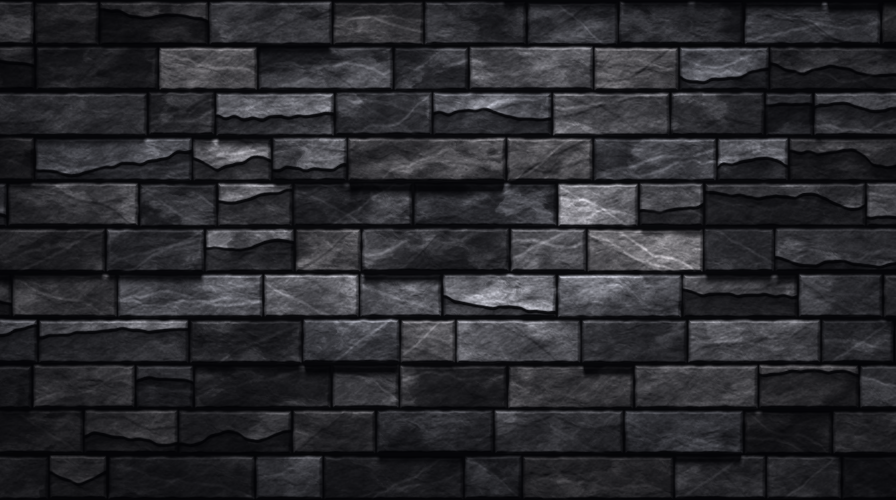
Give the GLSL for this texture, as a WebGL 2 fragment shader.

```glsl
#version 300 es
precision highp float;
uniform vec2 u_resolution;
out vec4 fragColor;

struct Brick { vec2 id; vec2 center; vec2 halfSize; };

float hash(vec2 p) {
  vec3 q = fract(p.xyx * vec3(0.1031, 0.1030, 0.0973));
  q += dot(q, q.yzx + 33.33);
  return fract((q.x + q.y) * q.z);
}

float noise(vec2 p) {
  vec2 i = floor(p), f = fract(p);
  f = f * f * (3.0 - 2.0 * f);
  return mix(mix(hash(i), hash(i + vec2(1, 0)), f.x),
             mix(hash(i + vec2(0, 1)), hash(i + 1.0), f.x), f.y);
}

float fbm(vec2 p) {
  float sum = 0.0, amp = 0.52;
  for (int i = 0; i < 5; i++) {
    sum += amp * noise(p);
    p = mat2(1.6, 1.2, -1.2, 1.6) * p + 7.3;
    amp *= 0.5;
  }
  return sum;
}

// Brick layout: unit-high courses with irregular vertical joints
float courseShift(float row) {
  return 0.5 * mod(row, 2.0) + 0.4 * hash(vec2(row, 91.0));
}

float joint(float i, float row) {
  return 2.28 * (i + courseShift(row) + 0.64 * (hash(vec2(i + 40.0, row + 13.0)) - 0.5));
}

Brick findBrick(vec2 p) {
  float row = floor(p.y);
  float i = floor(p.x / 2.28 - courseShift(row));
  if (p.x < joint(i, row)) i -= 1.0;
  else if (p.x >= joint(i + 1.0, row)) i += 1.0;
  float left = joint(i, row), right = joint(i + 1.0, row);
  vec2 id = vec2(i + 20.0, row + 5.0);
  float drop = 0.03 * (hash(id + 3.7) - 0.5);
  return Brick(id, vec2(0.5 * (left + right), row + 0.5 + drop),
               vec2(0.5 * (right - left) - 0.02, 0.472));
}

float brickDistance(vec2 p, Brick b) {
  vec2 q = abs(p - b.center) - b.halfSize + 0.03;
  float box = length(max(q, 0.0)) + min(max(q.x, q.y), 0.0) - 0.03;
  return box + 0.03 * (noise(p * 5.0) - 0.5);
}

// Split-face ledges: signed height above a wandering fracture line
bool isSplit(Brick b) { return hash(b.id + 5.1) < 0.3; }

float aboveFracture(vec2 q, Brick b, float k) {
  vec2 seed = b.id * 1.7 + k * 11.3;
  float slope = (hash(seed + 2.0) - 0.5) * (isSplit(b) ? 0.25 : 1.6);
  float wander = noise(vec2(q.x * 1.3, 0.4) + seed * 9.0) + 0.22 * noise(vec2(q.x * 5.0, 0.7) + seed);
  return q.y - 0.55 * (hash(seed) - 0.5) - slope * q.x - 0.36 * (wander - 0.6);
}

float relief(vec2 p, Brick b) {
  vec2 q = p - b.center;
  float h = 0.05 * smoothstep(0.0, 0.06, -brickDistance(p, b));
  for (float k = 0.0; k < 3.0; k++) {
    float y = aboveFracture(q, b, k);
    float amp = isSplit(b) && k < 1.0 ? 0.09 : 0.06 * (hash(b.id + k * 4.3) - 0.6);
    h += amp * smoothstep(-0.045, 0.045, y) * exp(-2.2 * max(y, 0.0));
  }
  vec2 grain = p * vec2(1.4, 2.3) + b.id * 5.0;
  return h + 0.14 * fbm(grain + fbm(grain * 0.8)) + 0.009 * noise(p * 16.0);
}

void main() {
  vec2 uv = gl_FragCoord.xy / u_resolution;
  vec2 p = gl_FragCoord.xy / u_resolution.y * 11.0;
  float pixel = 11.0 / u_resolution.y;
  Brick b = findBrick(p);
  float d = brickDistance(p, b);

  // Light from above and slightly left
  float h = relief(p, b), e = 0.035;
  vec2 grad = vec2(relief(p + vec2(e, 0), b), relief(p + vec2(0, e), b)) - h;
  float light = clamp(1.0 + dot(grad / e, vec2(0.2, -0.75)), 0.2, 1.75);

  // Per-brick tone with chalky patches and fine pitting
  float tone = mix(0.1, 0.3, hash(b.id + 8.3));
  vec2 s = p * vec2(1.0, 1.5) + b.id * 3.1;
  float patches = smoothstep(0.42, 0.72, fbm(s + 1.6 * fbm(s * 1.5)));
  tone = tone * (0.72 + 0.6 * fbm(p * 4.5)) + 0.13 * patches;
  tone *= light * (0.7 + 2.2 * h) * (0.92 + 0.16 * noise(p * 23.0));

  // Recessed stone under a split, and flat facets on the other faces
  float y = aboveFracture(p - b.center, b, 0.0);
  float under = smoothstep(0.03, -0.03, y);
  if (isSplit(b)) tone *= 1.1 - under * (0.35 + 0.4 * exp(5.0 * min(y, 0.0)));
  else tone *= 1.0 + 0.6 * (hash(b.id + 2.2) - 0.5) * (under - 0.5);

  // Shadow cast by a more prominent brick overhead
  Brick over = findBrick(vec2(p.x, floor(p.y) + 1.5));
  float rise = max(hash(over.id + 6.6) - hash(b.id + 6.6), 0.0);
  float span = smoothstep(-0.02, 0.1, over.halfSize.x - abs(p.x - over.center.x));
  float below = over.center.y - over.halfSize.y - p.y;
  float shadow = span * rise * smoothstep(0.1 + 0.4 * rise, 0.02, below);
  tone *= 1.0 - clamp(1.8 * shadow, 0.0, 0.88);

  // Worn rim, dark joints and vignette
  tone += 0.05 * smoothstep(0.06, 0.0, abs(d + 0.05)) * noise(p * 3.0)
        * smoothstep(-0.1, 0.4, p.y - b.center.y) * (1.0 - shadow);
  tone *= mix(0.5, 1.0, smoothstep(0.0, 0.08, -d));
  tone = mix(0.02, tone, smoothstep(pixel, -pixel, d));
  vec2 v = (uv - vec2(0.52, 0.58)) * vec2(1.25, 1.2);
  tone *= mix(1.26, 0.4, smoothstep(0.1, 0.85, length(v)));

  vec3 tint = mix(vec3(0.98, 0.99, 1.04), vec3(1.01, 0.99, 1.0), hash(b.id + 1.9));
  fragColor = vec4(tone * tint + vec3(0.006, 0.007, 0.017), 1.0);
}
```
